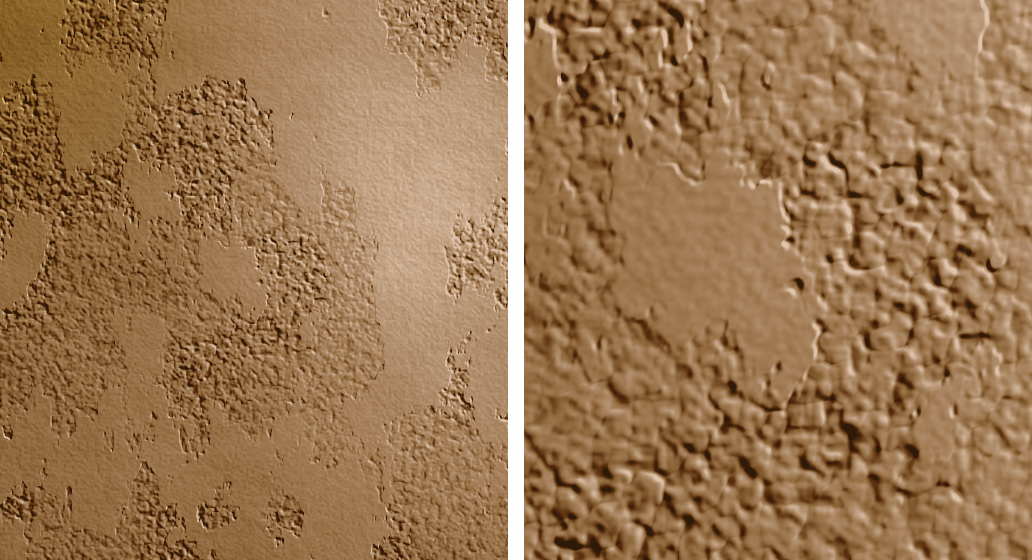
Left, the full canvas; right, a detail of the centre.
Give the GLSL for this texture, as a Shadertoy shader.

```glsl
const vec2 LIGHT_DIR = vec2(0.77, 0.64);
const float LIGHT_STEP = 0.0030;

float hash(vec2 cell) {
    return fract(sin(dot(cell, vec2(127.1, 311.7))) * 43758.5453);
}

float valueNoise(vec2 p) {
    vec2 cell = floor(p);
    vec2 f = fract(p);
    f = f * f * f * (f * (f * 6.0 - 15.0) + 10.0);
    float low = mix(hash(cell), hash(cell + vec2(1.0, 0.0)), f.x);
    float high = mix(hash(cell + vec2(0.0, 1.0)), hash(cell + 1.0), f.x);
    return mix(low, high, f.y);
}

float fbm(vec2 p, float gain) {
    float sum = 0.0, total = 0.0, weight = 1.0;
    for (int i = 0; i < 6; i++) {
        sum += weight * valueNoise(p);
        total += weight;
        weight *= gain;
        p = mat2(1.92, 0.56, -0.56, 1.92) * p + 17.3;
    }
    return sum / total;
}

// Rounded lumps around jittered cell points: 1 on top, 0 in the gaps
float lumps(vec2 p) {
    vec2 cell = floor(p);
    float nearest = 1.0;
    for (int j = -1; j <= 1; j++) {
        for (int i = -1; i <= 1; i++) {
            vec2 c = cell + vec2(i, j);
            vec2 d = c + vec2(hash(c), hash(c + 57.0)) - p;
            nearest = min(nearest, dot(d, d));
        }
    }
    return 1.0 - nearest;
}

// Soft elliptical spot, tilted by an angle
float spot(vec2 p, vec2 center, vec2 radius, float angle) {
    float c = cos(angle), s = sin(angle);
    vec2 d = mat2(c, -s, s, c) * (p - center) / radius;
    return exp(-dot(d, d));
}

// Where the smooth skin has flaked away: 0 skin, 1 rough bed
float flakedMask(vec2 p) {
    float field = fbm(p * vec2(8.6, 5.0) + vec2(3.7, 8.2), 0.64);
    float bare = spot(p, vec2(0.70, 0.66), vec2(0.13, 0.30), 0.6);
    field += 0.10 * (0.45 - p.y) - 0.15 * bare;
    return smoothstep(0.485, 0.52, field);
}

// Crumbly grains of the rough bed
float crumbs(vec2 p) {
    vec2 bend = vec2(valueNoise(p * 110.0), valueNoise(p * 110.0 + 31.0));
    vec2 q = p + 0.007 * bend;
    return 0.55 * lumps(q * vec2(80.0, 70.0)) + 0.5 * valueNoise(q * 105.0 + 9.0)
         + 0.35 * valueNoise(p * 190.0 + 4.0);
}

float reliefHeight(vec2 p, float grains, float mask, float strength) {
    float bed = mask * strength * (6.6 * grains - 7.2);
    float skin = 0.75 * valueNoise(p * 200.0) + 0.7 * valueNoise(p * 75.0);
    return bed + skin;
}

// Ramp from dark bronze (0) to pale gold (5), shadows below zero
vec3 bronzeRamp(float tone) {
    vec3 ramp[6] = vec3[6](
        vec3(0.36, 0.19, 0.06), vec3(0.48, 0.32, 0.16),
        vec3(0.57, 0.42, 0.25), vec3(0.64, 0.49, 0.34),
        vec3(0.70, 0.57, 0.44), vec3(0.79, 0.67, 0.56));
    float shadow = 1.0 + 0.35 * clamp(tone, -1.4, 0.0);
    tone = clamp(tone, 0.0, 5.9);
    int i = int(min(floor(tone), 4.0));
    return shadow * mix(ramp[i], ramp[i + 1], tone - float(i));
}

void mainImage(out vec4 fragColor, in vec2 fragCoord) {
    vec2 p = fragCoord / iResolution.y;
    vec2 ahead = p + LIGHT_DIR * LIGHT_STEP;

    // Relief lit from the upper right
    float strength = mix(0.6, 1.15, smoothstep(0.3, 0.6, valueNoise(p * 6.0 + 41.0)));
    float mask = flakedMask(p);
    float grains = crumbs(p);
    float slope = reliefHeight(p, grains, mask, strength)
                - reliefHeight(ahead, crumbs(ahead), flakedMask(ahead), strength);
    float shade = slope > 0.0 ? 1.25 * slope : 1.4 * slope;

    // Broad metallic sheen with faint mottling
    float sheen = spot(p, vec2(0.75, 0.64), vec2(0.34, 0.50), 0.3);
    float tone = 2.05 + 2.75 * sheen;
    tone += 1.2 * (fbm(p * vec2(7.0, 10.0), 0.6) - 0.5);
    tone += 0.5 * (valueNoise(p * 330.0) - 0.5);

    // Crevices between the crumbs
    float crevice = 1.0 - smoothstep(0.55, 0.9, grains);
    tone += shade - mask * strength * (0.3 + 1.4 * crevice);

    // Olive cast in the upper left corner
    float olive = spot(p, vec2(0.0, 1.0), vec2(0.28, 0.32), 0.0);
    vec3 color = bronzeRamp(tone - 0.3 * olive);
    color *= mix(vec3(1.0), vec3(0.97, 0.95, 0.66), olive);
    fragColor = vec4(color, 1.0);
}
```
